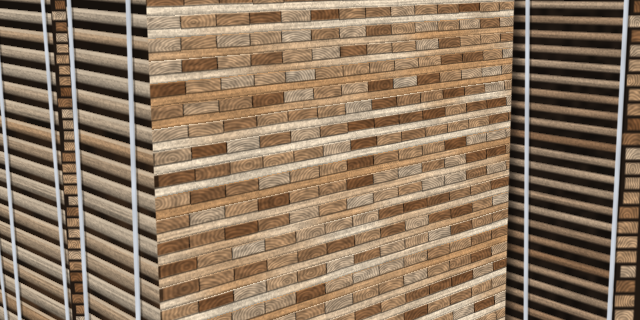
A Shadertoy shader for this texture:

```glsl
// Strapped stacks of sawn timber: a front of end-grain blocks between pale
// boards, flanked by receding layers of planks. Each face maps the canvas to
// perspective layer coordinates; hashes and noise vary every piece of wood.

const vec3 GAP = vec3(0.085, 0.065, 0.05);
const vec3 BROWN = vec3(0.43, 0.29, 0.18);
const vec3 TAN = vec3(0.64, 0.51, 0.38);
const vec3 CREAM = vec3(0.87, 0.80, 0.70);
const vec3 GREY = vec3(0.69, 0.63, 0.55);
const vec3 STRAP = vec3(0.80, 0.82, 0.85);

float hash(vec2 p) {
    vec3 k = fract(vec3(p.xyx) * 0.1031);
    k += dot(k, k.yzx + 33.33);
    return fract((k.x + k.y) * k.z);
}

float noise(vec2 p) {
    vec2 i = floor(p), f = fract(p);
    f = f * f * (3.0 - 2.0 * f);
    return mix(mix(hash(i), hash(i + vec2(1, 0)), f.x),
               mix(hash(i + vec2(0, 1)), hash(i + vec2(1, 1)), f.x), f.y);
}

float band(float v, float lo, float hi, float soft) {
    return smoothstep(lo - soft, lo + soft, v) - smoothstep(hi - soft, hi + soft, v);
}

// Long streaks plus fine speckle, centred on 1
float grain(vec2 p) {
    return 0.80 + 0.24 * noise(p * vec2(9.0, 160.0)) + 0.16 * noise(p * 210.0);
}

// Sawn end of one board: c is the place in the board, 0 to 1
vec3 endGrain(vec2 c, vec2 id) {
    float tone = hash(id + 3.7);
    vec3 col = mix(BROWN, TAN, smoothstep(0.0, 0.55, tone));
    col = mix(col, GREY, smoothstep(0.55, 1.0, tone) * 0.8);
    vec2 pith = vec2(hash(id + 9.1), 1.6 * hash(id + 5.3) + 0.5);
    float radius = length((c - pith) * vec2(1.0, 0.45)) + 0.05 * noise(c * 5.0 + id);
    col *= 0.99 + 0.09 * sin(radius * (45.0 + 25.0 * tone));
    return col * (0.84 + 0.34 * noise(c * vec2(5.0, 4.0) + id * 7.0));
}

// Front: rows of ends alternating with pale boards, shrinking to the right
vec3 frontFace(vec2 q, float dx, float aa) {
    float depth = 1.0 - 0.27 * dx;
    float y = (q.y + 0.03 * dx) / depth + 0.003 * (noise(q * vec2(9.0, 14.0)) - 0.5);
    float v = (y - 0.052) / 0.0708;
    float row = floor(v), f = fract(v), soft = aa / 0.07 + 0.015;
    float u = max(dx / (0.122 * depth) + 0.3 * (hash(vec2(row, 2.0)) - 0.5), 0.0);
    vec2 id = vec2(floor(u), row);
    float jitter = 0.05 * (hash(id) - 0.5);

    // Pale board sides, some rows warmer
    float warm = 0.6 * hash(vec2(row, 8.0)) + 0.4 * noise(vec2(u * 0.5, row * 5.0));
    vec3 board = mix(CREAM, vec3(0.73, 0.56, 0.39), smoothstep(0.25, 0.8, warm));
    board *= grain(vec2(u * 0.12, v * 0.07));
    board *= 1.0 - 0.65 * band(f, 0.54, 0.62 + jitter, soft);
    board *= 1.0 - 0.25 * smoothstep(0.88, 1.0, f);

    float inX = band(fract(u), 0.015, 0.985, 0.012 + aa * 6.0);
    float inY = band(f, 0.04, 0.57 + jitter, soft);
    vec3 block = endGrain(vec2(fract(u), f / 0.57), id) * mix(0.42, 1.0, inX);
    return mix(board, block, inY) * (0.93 + 0.14 * noise(q * 120.0));
}

// Receding side: plank edges with shadowed gaps; dx is distance from the corner
vec3 sideFace(vec2 q, float dx, float pitch, float aa) {
    float y = (q.y + 0.08 * dx) / (1.0 - 0.46 * dx);
    float v = (y - 0.045) / pitch;
    float row = floor(v), f = fract(v), soft = aa / pitch + 0.03;
    float bottom = mix(0.60, 0.80, q.y) + 0.08 * (hash(vec2(row, 4.0)) - 0.5);
    vec3 plank = mix(TAN, GREY, hash(vec2(row, 6.0))) * grain(vec2(dx, v * 0.07));
    plank = mix(plank, CREAM, 0.55 * band(f, 0.02, 0.22, 0.05));
    plank *= 1.0 - 0.35 * smoothstep(0.35, bottom, f);
    vec3 gap = mix(GAP, BROWN, 0.55 * q.y * noise(vec2(dx * 30.0, row)));
    return mix(gap, plank, band(f, 0.02, bottom, soft));
}

// Narrow corner column of stacked ends
vec3 cornerColumn(vec2 q, float c, float pitch, float aa) {
    float v = q.y / pitch, row = floor(v), f = fract(v);
    float inset = 0.3 * hash(vec2(row, 1.0));
    float inside = band(f, 0.06, 0.84, aa / pitch + 0.04) * band(c, inset, 0.96, 0.06);
    return mix(GAP * 1.5, endGrain(vec2(c, f), vec2(row, 41.0)), inside);
}

// Shaded stack on the right: thin planks over deep gaps
vec3 rightFace(vec2 q, float dx, float aa) {
    float v = (q.y - 0.01 * dx) / (1.0 + 0.35 * dx) / 0.0445;
    float row = floor(v), f = fract(v), soft = aa / 0.045 + 0.03;
    vec3 plank = mix(BROWN, GREY, 0.25 + 0.5 * hash(vec2(row, 12.0)));
    plank *= grain(vec2(dx, v * 0.05)) * (1.1 - 0.45 * smoothstep(0.2, 0.6, f));
    return mix(GAP * (0.8 + 0.8 * noise(q * 40.0)), plank, band(f, 0.05, 0.54, soft));
}

void mainImage(out vec4 fragColor, in vec2 fragCoord) {
    vec2 q = fragCoord / iResolution.xy;
    q = vec2(2.0 * q.x, 1.0 - q.y);
    float aa = 1.0 / iResolution.y;
    float left = mix(0.456, 0.502, q.y), right = mix(1.607, 1.578, q.y);
    float corner = mix(0.205, 0.275, q.y), outer = mix(1.962, 1.912, q.y);

    // Stacks from left to right
    vec3 col = sideFace(q, corner - q.x, 0.063, aa);
    vec3 column = cornerColumn(q, (q.x - corner) / 0.048 + 1.0, 0.034, aa);
    col = mix(col, column, smoothstep(-aa, aa, q.x - corner + 0.048));
    col = mix(col, sideFace(q, left - q.x, 0.0708, aa), smoothstep(-aa, aa, q.x - corner));
    col = mix(col, frontFace(q, max(q.x - left, 0.0), aa), smoothstep(-aa, aa, q.x - left));
    vec3 far = rightFace(q, q.x - right, aa) * (0.5 + 0.5 * smoothstep(0.0, 0.04, q.x - right));
    col = mix(col, far, smoothstep(-aa, aa, q.x - right));
    column = cornerColumn(q, (q.x - outer) / 0.07, 0.046, aa);
    col = mix(col, column, smoothstep(-aa, aa, q.x - outer));

    // Straps: x at the top, x at the bottom, half width
    vec3 straps[7] = vec3[7](vec3(-0.02, 0.062, 0.006), vec3(0.133, 0.212, 0.006),
        vec3(0.215, 0.272, 0.007), vec3(0.400, 0.432, 0.008), vec3(1.649, 1.643, 0.007),
        vec3(1.958, 1.904, 0.008), vec3(-0.09, 0.02, 0.005));
    for (int i = 0; i < 7; i++) {
        float d = q.x - mix(straps[i].x, straps[i].y, q.y), w = straps[i].z;
        col *= 1.0 - 0.35 * band(d, w, w + 0.006, 0.003);
        vec3 tape = STRAP * (0.95 + 0.1 * noise(q * vec2(60.0, 12.0)) - 0.15 * smoothstep(0.0, w, d));
        col = mix(col, tape, band(d, -w, w, aa));
    }
    fragColor = vec4(col, 1.0);
}
```
